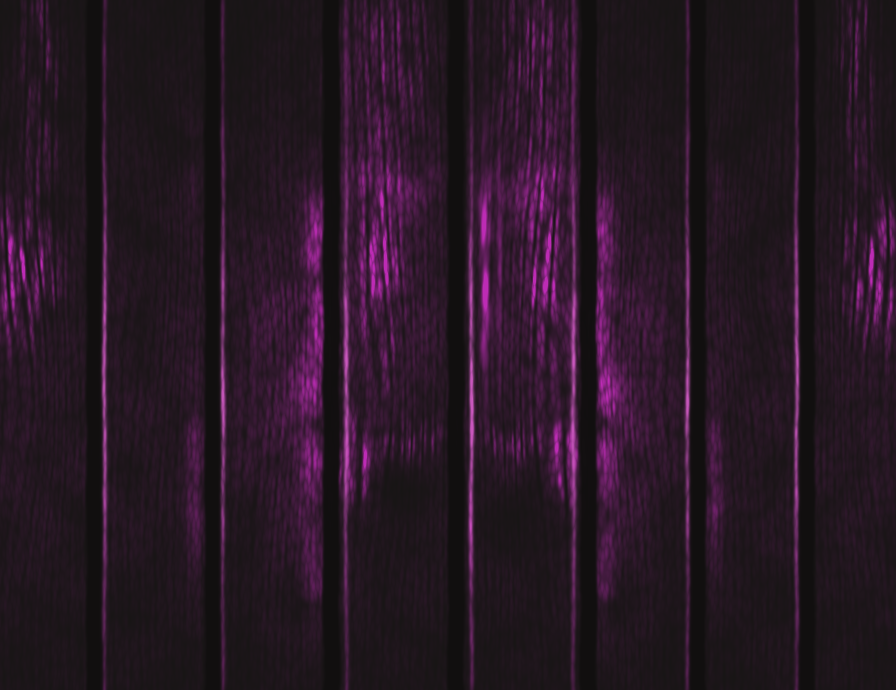
A WebGL 1 fragment shader for this texture:

```glsl
precision highp float;

uniform vec2 u_resolution;

const vec3 SOOT = vec3(0.088, 0.080, 0.078);
const vec3 MAGENTA = vec3(0.74, 0.17, 0.71);
const vec3 PALE_PINK = vec3(0.80, 0.40, 0.75);

const float AXIS = 0.512;           // mirror line of the boards
const float PITCH = 0.127;          // mean board spacing
const float OFFSET = 0.016;         // extra width of the middle boards
const vec2 SIDE_PITCH = vec2(0.132, 0.1217);    // left, right
const vec2 SIDE_OFFSET = vec2(0.0102, 0.023);
const float SIDE_GROOVES = 3.0;     // grooves on each side of the middle one
const float MIDDLE_GROOVE = 0.509;
const float MIDDLE_RIM = 0.526;
const float GROOVE_HALF = 0.0098;
const float RIM_HALF = 0.0025;
const float GRAIN_LINES = 105.0;
const float BASE_LIGHT = 0.085;

vec2 hash2(vec2 p) {
  vec2 s = vec2(dot(p, vec2(127.1, 311.7)), dot(p, vec2(269.5, 183.3)));
  return fract(sin(s) * 4375.85);
}

// Cellular noise: distance to the nearest scattered point
float cells(vec2 p) {
  vec2 cell = floor(p);
  float nearest = 2.0;
  for (int j = -1; j <= 1; j++) {
    for (int i = -1; i <= 1; i++) {
      vec2 c = cell + vec2(float(i), float(j));
      nearest = min(nearest, length(c + hash2(c) - p));
    }
  }
  return nearest;
}

// Layered sines, each bent by the one before
float waves(vec2 p) {
  float sum = 0.0;
  float amp = 0.5;
  for (int i = 0; i < 4; i++) {
    sum += amp * sin(p.x + 1.6 * sin(p.y + sum));
    p = mat2(1.5, 1.1, -1.1, 1.5) * p + 2.3;
    amp *= 0.55;
  }
  return sum;
}

// Soft elliptical spot
float pool(vec2 p, vec2 centre, vec2 radius) {
  vec2 q = (p - centre) / radius;
  return exp(-dot(q, q));
}

float ridge(float d, float halfWidth) {
  return exp(-d * d / (halfWidth * halfWidth));
}

float groove(float d) {
  return 1.0 - smoothstep(GROOVE_HALF * 0.7, GROOVE_HALF * 1.2, abs(d));
}

void main() {
  vec2 uv = gl_FragCoord.xy / u_resolution;
  float side = step(AXIS, uv.x);

  // Board layout, both sides brought to the mean spacing
  float pitch = mix(SIDE_PITCH.x, SIDE_PITCH.y, side);
  float slot = (abs(uv.x - AXIS) - mix(SIDE_OFFSET.x, SIDE_OFFSET.y, side)) / pitch;
  vec2 m = vec2(OFFSET + PITCH * slot, uv.y);
  float board = clamp(floor(slot), 0.0, SIDE_GROOVES);
  float seam = clamp(floor(slot + 0.5), 1.0, SIDE_GROOVES);
  float seamDist = (slot - seam) * pitch;
  float fray = 0.0012 * waves(vec2(uv.y * 38.0, seam * 3.0));
  float gap = max(groove(seamDist + fray), groove(uv.x - MIDDLE_GROOVE + fray));

  // Wood grain, bowed around one knot per board
  vec2 knot = vec2(OFFSET + PITCH * (board + 0.5), 0.35 + 0.35 * hash2(vec2(board, 4.0)).x);
  float bow = 2.2 * pool(m, knot, vec2(0.035, 0.22));
  float warp = waves(vec2(m.x * 14.0 + board * 5.0, m.y * 4.0 + side * 0.4));
  float phase = 6.2832 * (m.x * GRAIN_LINES + 0.7 * warp + bow);
  float grain = 0.5 + 0.36 * sin(phase) + 0.2 * sin(phase * 1.6 + 9.0 * m.y);
  float fleck = 1.0 - smoothstep(0.1, 0.75, cells(vec2(m.x * 85.0 + warp, m.y * 13.0 + side * 3.0)));
  float fibre = 1.0 - smoothstep(0.05, 0.8, cells(vec2(uv.x * 220.0 + 2.0 * warp, uv.y * 48.0)));
  float cloud = 1.0 - smoothstep(0.1, 0.9, cells(vec2(m.x * 20.0, m.y * 10.0 + board * 3.0) + 0.4 * warp));
  float ragged = waves(vec2(m.x * 70.0, m.y * 34.0));

  // Broad sheen
  float midHeight = ridge(uv.y - 0.44, 0.36);
  float sheen = BASE_LIGHT * (0.22 + 0.8 * midHeight);
  sheen += 0.13 * pool(m, vec2(0.185, 0.47), vec2(0.06, 0.23));
  sheen += 0.13 * pool(m, vec2(0.08, 0.66), vec2(0.055, 0.24));
  sheen += 0.06 * pool(m, vec2(0.09, 0.98), vec2(0.04, 0.12));
  sheen *= (0.3 + 0.7 * grain + 0.7 * fibre) * (0.6 + 0.5 * cloud + 0.3 * ragged);

  // Bright worn patches along the boards
  float glow = 0.85 * pool(m, vec2(0.159, 0.61), vec2(0.012, 0.10));
  glow += 0.55 * pool(m, vec2(0.163, 0.39), vec2(0.018, 0.11));
  glow += 0.32 * pool(m, vec2(0.162, 0.17), vec2(0.012, 0.07));
  glow += 0.32 * pool(m, vec2(0.290, 0.30), vec2(0.009, 0.10));
  glow += 0.13 * pool(m, vec2(0.290, 0.74), vec2(0.008, 0.06));
  glow += 0.22 * pool(m, vec2(0.075, 0.73), vec2(0.045, 0.035));
  glow *= max(0.0, 0.3 + 0.8 * cloud + 0.45 * ragged) * (0.6 + 0.25 * grain + 0.5 * fibre);
  float streaks = 0.85 * pool(m, vec2(0.092, 0.62), vec2(0.020, 0.14));
  streaks += 0.95 * pool(m, vec2(0.480, 0.61), vec2(0.032, 0.08));
  streaks += 0.33 * pool(m, vec2(0.455, 0.90), vec2(0.018, 0.16));
  streaks += 0.95 * pool(m, vec2(0.115, 0.33), vec2(0.018, 0.05));
  streaks += 0.45 * pool(m, vec2(0.060, 0.36), vec2(0.030, 0.025));
  streaks += 0.30 * pool(m, vec2(0.085, 0.93), vec2(0.045, 0.12));
  streaks *= grain * (0.15 + 1.2 * fleck) * (0.6 + 0.8 * fibre);
  float sliver = pool(uv, vec2(0.541 + 0.002 * ragged, 0.62), vec2(0.005, 0.14));
  sliver += 0.35 * pool(uv, vec2(0.557, 0.62), vec2(0.003, 0.16));
  sliver *= 0.35 + 0.9 * fleck;

  // Scorched smudges
  float scorch = pool(uv, vec2(0.455, 0.29), vec2(0.05, 0.05));
  scorch = max(scorch, 0.9 * pool(uv, vec2(0.565, 0.25), vec2(0.05, 0.05)));
  float light = (sheen + glow + streaks + sliver) * (1.0 - 0.8 * scorch);
  light *= 1.0 - 0.97 * gap;

  // Lit rims beside the grooves
  float rimShift = seam < 1.5 ? 0.0165 : 0.0108;
  float wobble = 0.0005 * sin(uv.y * 17.0 + seam) + 0.3 * fray;
  float sideRim = ridge(seamDist + rimShift + wobble, RIM_HALF);
  sideRim *= 0.24 + 0.60 * ridge(uv.y - 0.44, 0.24);
  float middleRim = ridge(uv.x - MIDDLE_RIM - wobble, RIM_HALF);
  middleRim *= 0.12 + 0.88 * ridge(uv.y - 0.40, 0.28);
  float rim = max(sideRim, middleRim) * (0.8 + 0.35 * ragged + 0.3 * fibre);

  vec3 color = mix(SOOT, MAGENTA, clamp(light, 0.0, 1.0));
  color = mix(color, mix(MAGENTA, PALE_PINK, 0.75 * midHeight), clamp(rim, 0.0, 1.0));
  gl_FragColor = vec4(color * (1.0 - 0.25 * gap), 1.0);
}
```
